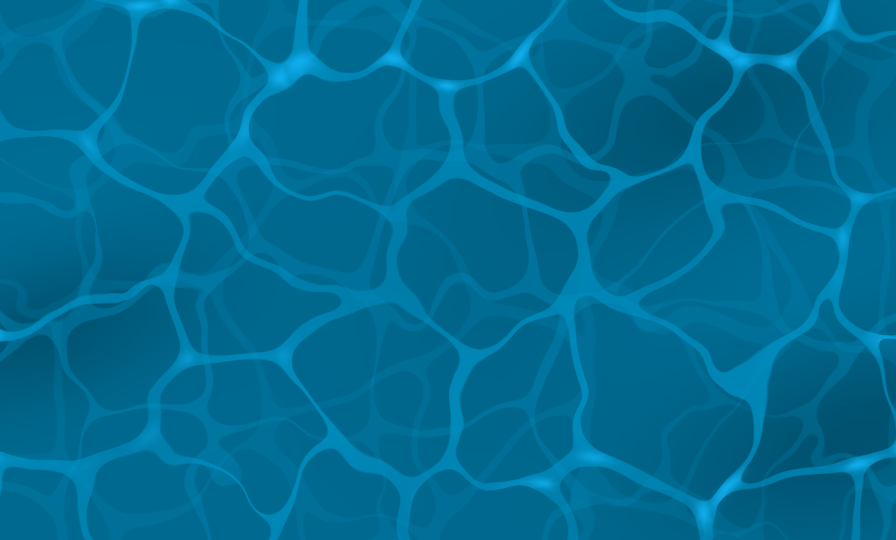
Give the GLSL for this texture, as a Shadertoy shader.

```glsl
// Sunlit pool water: translucent caustic nets over a softly shaded blue floor.
// Each net is a warped Voronoi diagram whose edge distances are blended by a
// smooth minimum, so thin strands flare into small webs where they meet.

#define BASE_BLUE vec3(0.0, 0.412, 0.562)
#define DEEP_BLUE vec3(0.0, 0.305, 0.415)
#define NET_BLUE vec3(0.0, 0.575, 0.775)
#define GLOW_BLUE vec3(0.07, 0.70, 0.96)
#define CELLS 3.7
#define JITTER 0.72
#define ROUNDING 21.0
#define STRAND 0.026
#define WARP 0.15
#define GLOW_SIZE 0.105

vec2 hash2(vec2 p) {
    vec3 q = fract(p.xyx * vec3(0.1031, 0.1030, 0.0973));
    q += dot(q, q.yzx + 33.33);
    return fract((q.xx + q.yz) * q.zy);
}

float noise(vec2 p) {
    vec2 i = floor(p), f = fract(p);
    f = f * f * f * (f * (f * 6.0 - 15.0) + 10.0);
    float low = mix(hash2(i).x, hash2(i + vec2(1, 0)).x, f.x);
    float high = mix(hash2(i + vec2(0, 1)).x, hash2(i + vec2(1, 1)).x, f.x);
    return mix(low, high, f.y);
}

vec2 site(vec2 cell) {
    return cell + 0.5 + JITTER * (hash2(cell + 71.0) - 0.5);
}

// x: rounded distance to the net, y: closeness to a junction
vec2 net(vec2 p, float rounding) {
    vec2 home = floor(p), nearestCell = home, nearest = vec2(0.0);
    vec3 f = vec3(9.0);    // three smallest site distances
    for (int y = -2; y <= 2; y++)
    for (int x = -2; x <= 2; x++) {
        vec2 cell = home + vec2(x, y);
        vec2 r = site(cell) - p;
        float d = length(r);
        if (d < f.x) {
            f = vec3(d, f.xy);
            nearest = r;
            nearestCell = cell;
        } else if (d < f.y) f = vec3(f.x, d, f.y);
        else f.z = min(f.z, d);
    }
    float sum = 0.0;
    for (int y = -2; y <= 2; y++)
    for (int x = -2; x <= 2; x++) {
        if (x == 0 && y == 0) continue;
        vec2 r = site(nearestCell + vec2(x, y)) - p;
        float edge = dot(0.5 * (nearest + r), normalize(r - nearest));
        sum += exp(-rounding * edge);
    }
    float gap = (f.z - f.x) / GLOW_SIZE;
    return vec2(-log(sum) / rounding, exp(-gap * gap));
}

// x: strand coverage, y: junction glow
vec2 caustic(vec2 p, float scale, vec2 shift) {
    vec2 q = p * scale + shift;
    vec2 bend = vec2(noise(q * 1.6 + 5.0), noise(q * 1.6 + 47.0)) - 0.5;
    vec2 ripple = vec2(noise(q * 3.1 + 19.0), noise(q * 3.1 + 83.0)) - 0.5;
    vec2 w = q + WARP * (2.2 * bend + 1.1 * ripple);
    // Undo the warp's local stretch so that strands stay slender
    float stretch = sqrt(length(dFdx(w)) * length(dFdy(w))) * iResolution.y / scale;
    stretch = clamp(stretch, 0.45, 1.6);
    vec2 n = net(w, ROUNDING / stretch);
    float width = STRAND * stretch * mix(0.2, 1.6, noise(q * 2.1 + 31.0));
    float blur = 1.0 * stretch * scale / iResolution.y;
    return vec2(1.0 - smoothstep(width - blur, width + blur, n.x), n.y);
}

// Soft slanted patch around a centre
float patchShade(vec2 p, vec2 centre, vec2 size) {
    vec2 d = p - centre;
    d.y -= 0.25 * d.x;
    d /= size;
    return exp(-dot(d, d));
}

void mainImage(out vec4 fragColor, in vec2 fragCoord) {
    vec2 p = fragCoord / iResolution.y;

    // Floor: broad shadows and lighter swells
    float shadow = 0.80 * patchShade(p, vec2(1.32, 0.80), vec2(0.30, 0.17))
                 + 0.80 * patchShade(p, vec2(0.08, 0.39), vec2(0.27, 0.13))
                 + 0.85 * patchShade(p, vec2(1.58, 0.19), vec2(0.33, 0.17))
                 + 0.18 * patchShade(p, vec2(0.93, 0.46), vec2(0.28, 0.30));
    float swell = patchShade(p, vec2(0.08, 0.66), vec2(0.30, 0.16))
                + patchShade(p, vec2(1.50, 0.50), vec2(0.32, 0.12));
    vec3 color = mix(BASE_BLUE, DEEP_BLUE, min(shadow, 1.0));
    color = mix(color, NET_BLUE, 0.10 * swell);

    // Faint deeper nets, then the bright surface net
    float faint = caustic(p, CELLS * 0.9, vec2(13.4, 7.7)).x;
    float middle = caustic(p, CELLS * 1.06, vec2(41.2, 25.3)).x;
    vec2 surface = caustic(p, CELLS, vec2(3.1, 58.6));
    color = mix(color, NET_BLUE, 0.17 * faint);
    color = mix(color, NET_BLUE, middle * mix(0.16, 0.38, noise(p * 3.0)));
    color = mix(color, NET_BLUE, surface.x * mix(0.46, 0.80, noise(p * 4.0 + 9.0)));

    // Light gathers at some junctions
    float chosen = smoothstep(0.48, 0.68, noise(p * 3.4 + 27.0));
    float glow = chosen * surface.y * (0.15 + 0.85 * surface.x);
    color = mix(color, GLOW_BLUE, 0.85 * glow);

    fragColor = vec4(color, 1.0);
}
```
